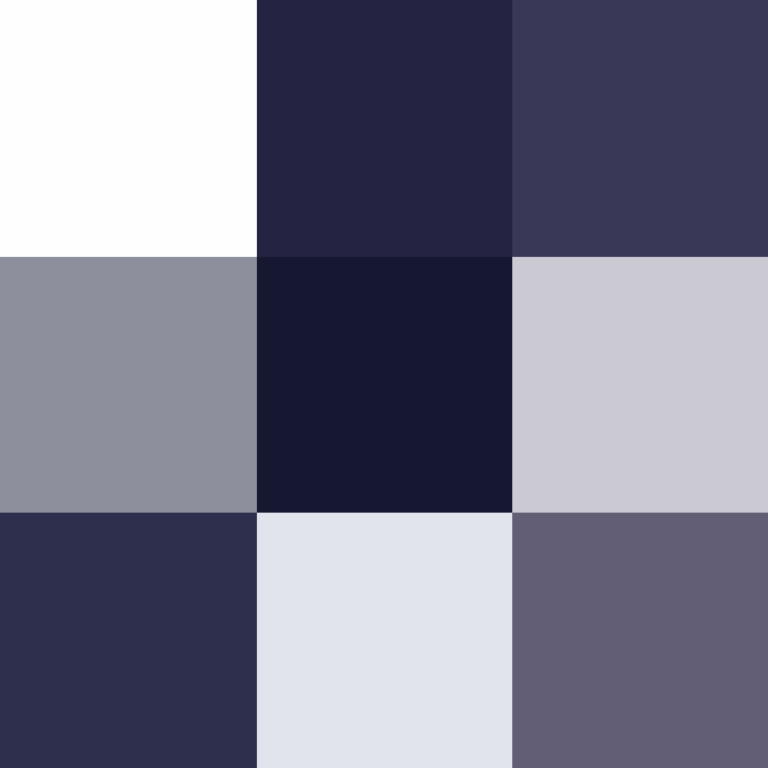
Write a three.js fragment shader that draws this background.

```glsl
// Draws a three by three grid of flat indigo, grey and white squares.
#define WHITE        vec3(0.998, 0.998, 0.998)
#define NAVY         vec3(0.141, 0.141, 0.259)
#define SLATE        vec3(0.222, 0.220, 0.337)
#define STEEL        vec3(0.557, 0.561, 0.616)
#define MIDNIGHT     vec3(0.086, 0.090, 0.188)
#define SILVER       vec3(0.796, 0.792, 0.827)
#define INDIGO       vec3(0.180, 0.180, 0.302)
#define ICE          vec3(0.882, 0.894, 0.925)
#define MAUVE        vec3(0.380, 0.369, 0.459)
#define LOWER_SEAMS  vec2(0.3345, 0.3325)
#define UPPER_SEAMS  vec2(0.6670, 0.6655)
#define SEAM_SOFTNESS 0.001

varying vec2 vUv;

// Soft step across a seam, separately for columns (x) and rows (y)
vec2 pastSeam(vec2 seam) {
  return smoothstep(seam - SEAM_SOFTNESS, seam + SEAM_SOFTNESS, vUv);
}

// One row of three squares, blended at the two column seams
vec3 rowColor(vec3 left, vec3 middle, vec3 right, float pastLower, float pastUpper) {
  return mix(mix(left, middle, pastLower), right, pastUpper);
}

void main() {
  vec2 lower = pastSeam(LOWER_SEAMS);
  vec2 upper = pastSeam(UPPER_SEAMS);

  // Rows of squares
  vec3 bottomRow = rowColor(INDIGO, ICE, MAUVE, lower.x, upper.x);
  vec3 middleRow = rowColor(STEEL, MIDNIGHT, SILVER, lower.x, upper.x);
  vec3 topRow = rowColor(WHITE, NAVY, SLATE, lower.x, upper.x);

  // Stack the rows
  vec3 color = mix(mix(bottomRow, middleRow, lower.y), topRow, upper.y);
  gl_FragColor = vec4(color, 1.0);
}
```
